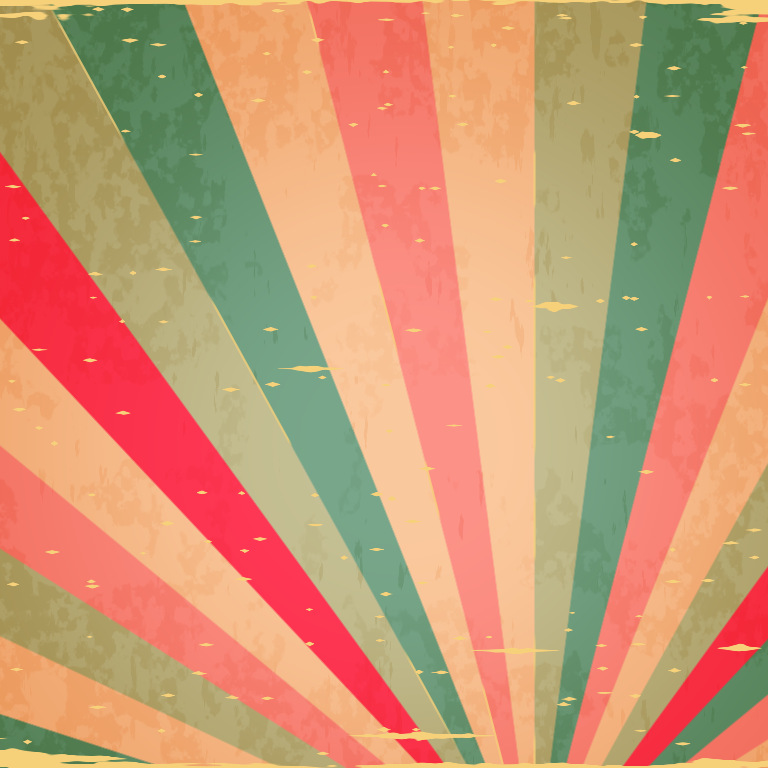
A three.js fragment shader for this background:

```glsl
varying vec2 vUv;

const vec2 RAY_ORIGIN = vec2(0.696, -0.156);
const float RAY_ANGLE = 0.12566;
const float EDGE_SOFT = 0.0013;
const vec2 GLOW_CENTER = vec2(0.52, 0.42);
const float GLOW_INNER = 0.1;
const float GLOW_OUTER = 0.72;
const float STAIN_STRENGTH = 0.45;
const float FLECK_CHANCE = 0.2;

const vec3 CREAM_LIGHT = vec3(0.98, 0.785, 0.615);
const vec3 CREAM_DARK = vec3(0.93, 0.62, 0.39);
const vec3 PINK_LIGHT = vec3(0.99, 0.57, 0.53);
const vec3 PINK_DARK = vec3(0.94, 0.41, 0.34);
const vec3 GREEN_LIGHT = vec3(0.47, 0.65, 0.54);
const vec3 GREEN_DARK = vec3(0.32, 0.49, 0.32);
const vec3 KHAKI_LIGHT = vec3(0.77, 0.75, 0.58);
const vec3 KHAKI_DARK = vec3(0.65, 0.58, 0.34);
const vec3 RED_LIGHT = vec3(1.0, 0.22, 0.34);
const vec3 RED_DARK = vec3(0.95, 0.15, 0.21);
const vec3 WORN = vec3(0.97, 0.82, 0.48);

float hash(vec2 p) {
  vec3 q = fract(vec3(p.xyx) * 0.1031);
  q += dot(q, q.yzx + 33.33);
  return fract((q.x + q.y) * q.z);
}

float noise(vec2 p) {
  vec2 i = floor(p);
  vec2 f = fract(p);
  f = f * f * (3.0 - 2.0 * f);
  return mix(mix(hash(i), hash(i + vec2(1.0, 0.0)), f.x),
             mix(hash(i + vec2(0.0, 1.0)), hash(i + vec2(1.0, 1.0)), f.x), f.y);
}

float fbm(vec2 p) {
  float sum = 0.0;
  float gain = 0.5;
  for (int i = 0; i < 5; i++) {
    sum += gain * noise(p);
    p = p * 2.03 + 17.3;
    gain *= 0.5;
  }
  return sum;
}

bool isAny(float k, vec4 set) {
  return any(lessThan(abs(set - k), vec4(0.5)));
}

// Colour of ray k, counted clockwise from the vertical
vec3 rayColor(float k, float shade) {
  if (isAny(k, vec4(-11.0, -4.0, 1.0, 6.0))) return mix(GREEN_LIGHT, GREEN_DARK, shade);
  if (isAny(k, vec4(-9.0, -5.0, 0.0, 4.0))) return mix(KHAKI_LIGHT, KHAKI_DARK, shade);
  if (isAny(k, vec4(-8.0, -2.0, 2.0, 7.0))) return mix(PINK_LIGHT, PINK_DARK, shade);
  if (isAny(k, vec4(-6.0, -6.0, 5.0, 5.0))) return mix(RED_LIGHT, RED_DARK, shade);
  return mix(CREAM_LIGHT, CREAM_DARK, shade);
}

// Tapered horizontal scratch with a ragged outline
float scratch(vec2 p, vec2 center, vec2 halfSize) {
  vec2 d = p - center;
  float taper = max(0.0, 1.0 - abs(d.x) / halfSize.x);
  float h = halfSize.y * taper * (0.4 + 1.2 * noise(p * vec2(90.0, 200.0)));
  return (1.0 - smoothstep(h - 0.0006, h + 0.0008, abs(d.y))) * smoothstep(0.0, 0.1, taper);
}

float scatteredFlecks(vec2 p) {
  float mask = 0.0;
  for (int i = 0; i < 2; i++) {
    vec2 grid = vec2(13.0, 19.0) + 8.0 * float(i);
    vec2 cell = floor(p * grid) + 41.0 * float(i);
    vec2 jitter = 0.3 + 0.4 * vec2(hash(cell + 3.1), hash(cell + 7.7));
    vec2 center = (floor(p * grid) + jitter) / grid;
    float size = hash(cell + 11.9);
    float shown = step(hash(cell), FLECK_CHANCE);
    mask = max(mask, shown * scratch(p, center, vec2(0.004 + 0.008 * size, 0.0022)));
  }
  return mask;
}

// Frayed paper at the top and bottom, deepest in the corners
float frayedBorder(vec2 p) {
  float left = 1.0 - smoothstep(0.03, 0.2, p.x);
  float right = smoothstep(0.82, 0.96, p.x);
  bool top = p.y > 0.5;
  float depth = 0.005 + 0.022 * left + (top ? 0.024 : 0.003) * right;
  float edge = min(p.y, 1.0 - p.y) / depth;
  float grain = 0.7 * noise(p * vec2(11.0, 150.0)) + 0.3 * noise(p * vec2(60.0, 320.0));
  return smoothstep(0.0, 0.1, grain * 1.1 - edge * 0.45 - 0.18);
}

void main() {
  vec2 p = vUv;

  // Vignette and blotchy stains
  float shade = smoothstep(GLOW_INNER, GLOW_OUTER, length(p - GLOW_CENTER));
  float wear = 0.16 * shade + 0.09 * smoothstep(0.6, 1.0, p.y);
  float blotch = smoothstep(0.6, 0.64, fbm(p * vec2(17.0, 11.0)) + wear);
  float grit = smoothstep(0.36, 0.5, fbm(p * vec2(85.0, 65.0)));
  float streak = smoothstep(0.73, 0.78, fbm(p * vec2(75.0, 16.0) + 9.0) + 0.35 * wear);
  float stain = max(blotch * grit * (0.3 + 0.7 * shade), 0.7 * streak);
  shade = 0.9 * shade + STAIN_STRENGTH * stain * (1.0 - 0.45 * shade);

  // Rays with smoothed edges
  vec2 d = p - RAY_ORIGIN;
  float ray = atan(d.x, d.y) / RAY_ANGLE;
  float k = floor(ray);
  float f = ray - k;
  float side = f < 0.5 ? -1.0 : 1.0;
  float edgeDist = min(f, 1.0 - f) * RAY_ANGLE * length(d);
  float blend = 0.5 * (1.0 - smoothstep(0.0, EDGE_SOFT, edgeDist));
  vec3 color = mix(rayColor(k, shade), rayColor(k + side, shade), blend);

  // Pale wear along some ray edges
  float edgeId = floor(ray + 0.5);
  float worn = smoothstep(0.48, 0.65, noise(vec2(length(d) * 13.0, edgeId * 7.3)));
  worn *= isAny(edgeId, vec4(-4.0, -2.0, 0.0, 0.0)) ? 0.75 : 0.0;
  worn *= 1.0 - smoothstep(0.0006, 0.0022, edgeDist);

  // Scratches and frayed border
  worn = max(worn, scatteredFlecks(p));
  worn = max(worn, scratch(p, vec2(0.405, 0.52), vec2(0.045, 0.0035)));
  worn = max(worn, scratch(p, vec2(0.722, 0.601), vec2(0.032, 0.006)));
  worn = max(worn, scratch(p, vec2(0.844, 0.824), vec2(0.018, 0.006)));
  worn = max(worn, scratch(p, vec2(0.67, 0.153), vec2(0.06, 0.003)));
  worn = max(worn, scratch(p, vec2(0.55, 0.042), vec2(0.1, 0.005)));
  worn = max(worn, scratch(p, vec2(0.963, 0.156), vec2(0.03, 0.004)));
  worn = max(worn, frayedBorder(p));

  gl_FragColor = vec4(mix(color, WORN, worn), 1.0);
}
```
